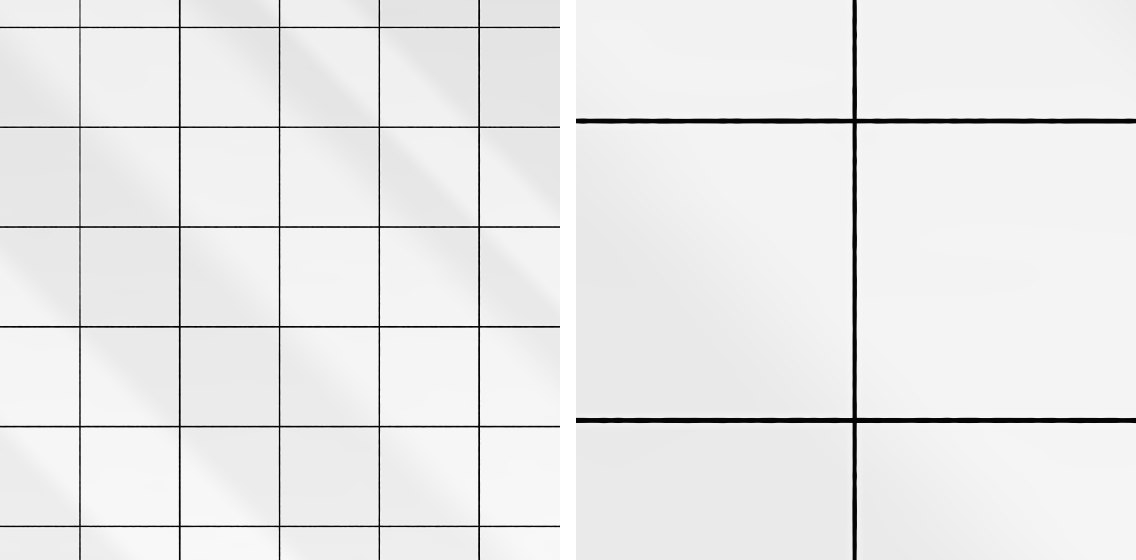
Left, the full canvas; right, a detail of the centre.
Give the GLSL for this pattern, as a Shadertoy shader.

```glsl
// Glossy white square tiles parted by thin black joints, with slanted reflections.
// The sheen is a chain of soft steps across a diagonal under a vertical gradient;
// the joints are repeated line distances with slight changes of width and ink.

float hash(vec2 p) {
    p = fract(p * vec2(0.1031, 0.1137));
    p += dot(p, p.yx + 33.33);
    return fract((p.x + p.y) * p.x * 7.13);
}

float valueNoise(vec2 p) {
    vec2 cell = floor(p), f = fract(p);
    f = f * f * (3.0 - 2.0 * f);
    return mix(mix(hash(cell), hash(cell + vec2(1, 0)), f.x),
               mix(hash(cell + vec2(0, 1)), hash(cell + vec2(1, 1)), f.x), f.y);
}

// Soft step centred on an edge
float softEdge(float s, float edge, float halfWidth) {
    return smoothstep(edge - halfWidth, edge + halfWidth, s);
}

// Shade amount of the diagonal reflections: 0 bright, 1 dim
float reflectionShade(vec2 uv) {
    float s = uv.x - 0.97 * (1.0 - uv.y);
    float shade = 1.0 - softEdge(s, -0.738, 0.035);
    shade += softEdge(s, -0.440, 0.040) - softEdge(s, -0.058, 0.065);
    shade += softEdge(s, 0.335, 0.060) - softEdge(s, 0.465, 0.025);
    return shade + softEdge(s, 0.625, 0.030);
}

// Antialiased coverage of a line at distance d
float lineCoverage(float d, float width, float pixel) {
    return clamp((0.5 * width - d) / pixel + 0.5, 0.0, 1.0);
}

void mainImage(out vec4 fragColor, in vec2 fragCoord) {
    vec2 uv = fragCoord / iResolution.y;
    float pixel = 1.0 / iResolution.y;

    // Tile surface, brighter towards the bottom
    float bright = mix(0.972, 0.938, uv.y);
    float dim = mix(0.932, 0.892, uv.y);
    float tone = mix(bright, dim, reflectionShade(uv));
    tone += 0.003 * (valueNoise(uv * vec2(14.0, 40.0)) - 0.5);

    // Nearest joint on each axis: index and distance
    float pitch = 0.1782;
    vec2 grid = (uv - vec2(0.1428, 0.0600)) / pitch;
    vec2 index = floor(grid + 0.5);
    vec2 d = abs(grid - index) * pitch;

    // Pale rim beside the joints
    float rim = 1.0 - smoothstep(0.002, 0.006, min(d.x, d.y));
    tone = mix(tone, 0.975, 0.35 * rim);

    // Width changes from joint to joint, with slightly rough edges
    vec2 width = 0.0027 + vec2(0.0004, 0.0003) * cos(vec2(2.1, 1.05) * (index - vec2(1, 2)));
    width += 0.0005 * (valueNoise(uv * 240.0) - 0.5);
    float vertical = lineCoverage(d.x, width.x, pixel);
    float horizontal = lineCoverage(d.y, width.y, pixel);

    // The first upright joint is worn to grey in its upper part
    float worn = (1.0 - step(0.5, abs(index.x))) * smoothstep(0.38, 0.50, uv.y);
    tone = mix(tone, mix(0.02, 0.27, worn), vertical);
    tone = mix(tone, 0.02, horizontal);

    fragColor = vec4(vec3(tone), 1.0);
}
```
